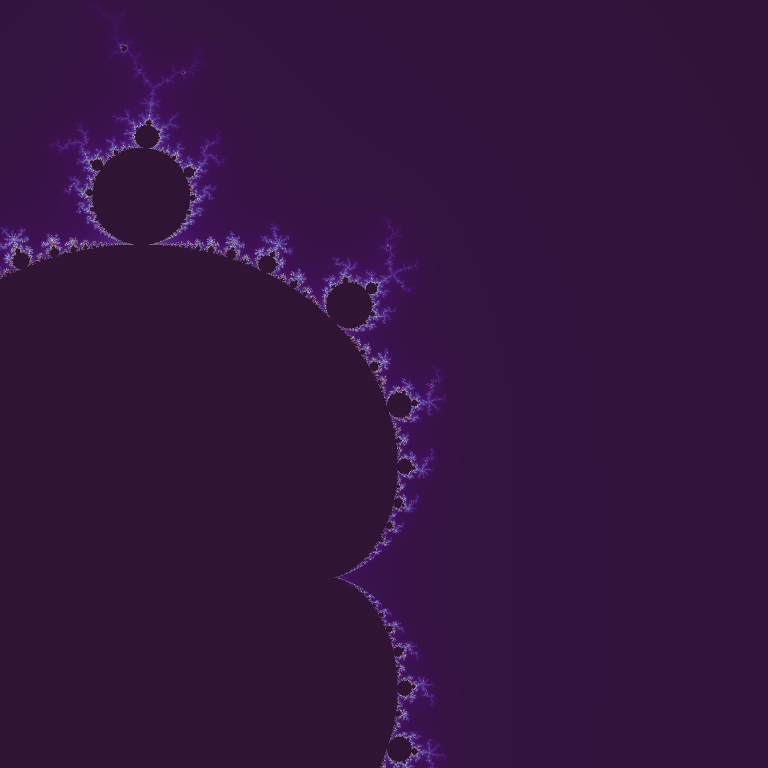
Reproduce this background procedurally as a Shadertoy shader.

```glsl
const int MAX_STEPS = 200;

// Cyclic ramp: dark plum, violet, blue, white, orange, red, dark plum
const vec3 RAMP[13] = vec3[13](
    vec3(0.185, 0.078, 0.210), vec3(0.250, 0.065, 0.345),
    vec3(0.330, 0.140, 0.515), vec3(0.370, 0.270, 0.640),
    vec3(0.400, 0.420, 0.710), vec3(0.550, 0.640, 0.770),
    vec3(0.886, 0.850, 0.887), vec3(0.810, 0.660, 0.570),
    vec3(0.740, 0.470, 0.385), vec3(0.630, 0.270, 0.310),
    vec3(0.470, 0.120, 0.310), vec3(0.300, 0.070, 0.250),
    vec3(0.185, 0.078, 0.200));

vec3 rampColor(float t) {
    float x = clamp(t, 0.0, 1.0) * 12.0;
    int i = min(int(x), 11);
    return mix(RAMP[i], RAMP[i + 1], x - float(i));
}

bool insideCardioid(vec2 c) {
    float x = c.x - 0.25;
    float q = x * x + c.y * c.y;
    return q * (q + x) < 0.25 * c.y * c.y;
}

// Smooth escape time as a fraction of the step limit; 1 means bounded
float escapeTime(vec2 c) {
    if (insideCardioid(c)) return 1.0;
    vec2 z = vec2(0.0);
    for (int i = 0; i < MAX_STEPS; i++) {
        z = vec2(z.x * z.x - z.y * z.y, 2.0 * z.x * z.y) + c;
        float r2 = dot(z, z);
        if (r2 > 16.0) {
            float steps = float(i) + 2.0 - log2(0.5 * log2(r2));
            return steps / float(MAX_STEPS);
        }
    }
    return 1.0;
}

void mainImage(out vec4 fragColor, in vec2 fragCoord) {
    float side = min(iResolution.x, iResolution.y);
    vec3 color = vec3(0.0);

    // Average a 2 x 2 grid of samples inside each pixel
    for (int k = 0; k < 4; k++) {
        vec2 offset = (vec2(k % 2, k / 2) - 0.5) * 0.5;
        vec2 uv = (fragCoord + offset - 0.5 * iResolution.xy) / side;
        vec2 c = vec2(0.3492, 0.3775) + 1.5 * uv;
        color += rampColor(escapeTime(c));
    }
    fragColor = vec4(color / 4.0, 1.0);
}
```
